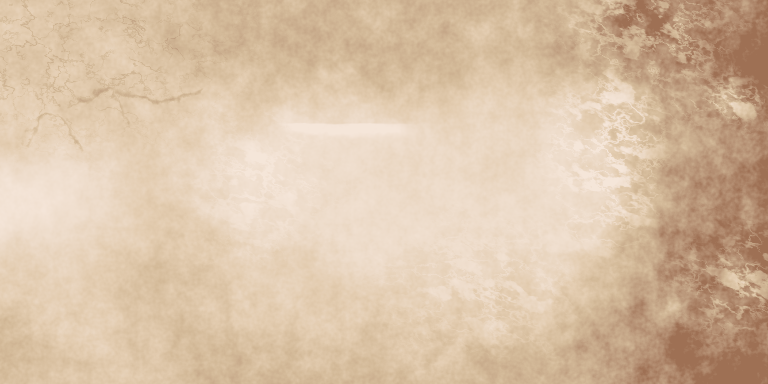
Give the GLSL for this background, as a WebGL 2 fragment shader.

```glsl
#version 300 es
precision highp float;

uniform vec2 u_resolution;
out vec4 fragColor;

// Plaster tones, from bleached to rust
const int TONES = 7;
const vec3 PALETTE[TONES] = vec3[TONES](
  vec3(0.96, 0.90, 0.85), vec3(0.93, 0.86, 0.79), vec3(0.89, 0.80, 0.69),
  vec3(0.83, 0.73, 0.60), vec3(0.77, 0.65, 0.53), vec3(0.70, 0.55, 0.44),
  vec3(0.62, 0.44, 0.33));

// Soft spots: centre, radii; a positive strength darkens
const int SPOTS = 11;
const vec4 SPOT[SPOTS] = vec4[SPOTS](
  vec4(1.08, 0.48, 0.60, 0.33), vec4(0.06, 0.46, 0.26, 0.17),
  vec4(0.69, 0.54, 0.15, 0.13), vec4(1.53, 0.51, 0.14, 0.19),
  vec4(0.96, 0.64, 0.22, 0.06), vec4(0.95, 0.83, 0.26, 0.10),
  vec4(0.50, 0.30, 0.15, 0.10), vec4(1.62, 0.95, 0.16, 0.14),
  vec4(1.68, 0.16, 0.25, 0.28), vec4(0.03, 0.10, 0.10, 0.18),
  vec4(1.95, 0.48, 0.16, 0.26));
const float STRENGTH[SPOTS] = float[SPOTS](
  -1.25, -1.9, -0.75, -0.9, -0.35, 0.5, 0.6, 0.7, 0.6, 0.6, 0.6);

// Zones of pale scratches: centre, radii
const int ZONES = 6;
const vec4 ZONE[ZONES] = vec4[ZONES](
  vec4(1.69, 0.93, 0.21, 0.13), vec4(1.90, 0.74, 0.13, 0.06),
  vec4(1.58, 0.62, 0.13, 0.22), vec4(1.22, 0.24, 0.20, 0.16),
  vec4(1.93, 0.27, 0.14, 0.13), vec4(0.68, 0.52, 0.16, 0.17));

// Main crack: start and end of each limb
const int LIMBS = 8;
const vec4 LIMB[LIMBS] = vec4[LIMBS](
  vec4(0.18, 0.74, 0.26, 0.766), vec4(0.26, 0.766, 0.34, 0.75),
  vec4(0.34, 0.75, 0.43, 0.745), vec4(0.43, 0.745, 0.52, 0.757),
  vec4(0.29, 0.76, 0.34, 0.68), vec4(0.07, 0.635, 0.125, 0.70),
  vec4(0.125, 0.70, 0.16, 0.68), vec4(0.16, 0.68, 0.21, 0.615));

const float BASE_TONE = 2.25;
const float RUST_DEPTH = 3.1;
const float MOTTLE = 1.3;
const float STAIN = 0.9;
const float GRAIN = 0.95;
const float SPECKLE = 0.4;
const float SCRATCH_LIFT = 2.8;
const float CRACK_DEPTH = 1.8;
const vec4 STREAK = vec4(0.72, 1.12, 0.635, 0.680); // left, right, bottom, top
const mat2 SLANT = mat2(0.94, 0.34, -0.34, 0.94);

vec2 gradient(vec2 cell) {
  vec3 h = fract(cell.xyx * vec3(0.1031, 0.1030, 0.0973));
  h += dot(h, h.yzx + 33.33);
  float angle = 6.2832 * fract((h.x + h.y) * h.z);
  return vec2(cos(angle), sin(angle));
}

float noise(vec2 p) {
  vec2 i = floor(p), f = fract(p);
  vec2 u = f * f * f * (f * (f * 6.0 - 15.0) + 10.0);
  vec2 e = vec2(1.0, 0.0);
  float low = mix(dot(gradient(i), f), dot(gradient(i + e), f - e), u.x);
  float high = mix(dot(gradient(i + e.yx), f - e.yx), dot(gradient(i + 1.0), f - 1.0), u.x);
  return mix(low, high, u.y);
}

float fbm(vec2 p) {
  float sum = 0.0, gain = 0.6;
  for (int i = 0; i < 5; i++) {
    sum += gain * noise(p);
    p = mat2(1.6, 1.2, -1.2, 1.6) * p + 7.3;
    gain *= 0.55;
  }
  return sum;
}

float blob(vec2 p, vec4 spot) {
  vec2 q = (p - spot.xy) / spot.zw;
  return exp(-dot(q, q));
}

// Thin broken lines along the zero set of the noise
float veins(vec2 p, float width) {
  float line = 1.0 - smoothstep(0.0, width, abs(fbm(p)));
  return line * smoothstep(-0.2, 0.15, noise(p * 0.8 + 31.0));
}

float segmentDistance(vec2 p, vec4 s) {
  vec2 d = s.zw - s.xy, q = p - s.xy;
  return length(q - d * clamp(dot(q, d) / dot(d, d), 0.0, 1.0));
}

void main() {
  vec2 p = gl_FragCoord.xy / u_resolution.y;
  p.x *= 2.0 * u_resolution.y / u_resolution.x;
  vec2 warp = vec2(fbm(p * 7.0), fbm(p * 7.0 + 19.0));
  vec2 slanted = SLANT * p;
  float cloud = fbm(p * 4.0 + 3.0);
  float stain = fbm(p * 10.0 + 0.6 * warp + 27.0);
  float fine = fbm(p * 28.0 + 11.0);

  // Broad light and shade
  float inward = smoothstep(0.15, 0.7, p.x);
  float tone = BASE_TONE + 0.95 * smoothstep(0.62, 1.0, p.y) * inward
             + 0.9 * smoothstep(0.32, 0.0, p.y) * inward;
  float rust = smoothstep(1.42, 2.02, p.x + 0.16 * cloud + 0.12 * stain);
  tone += RUST_DEPTH * rust;
  for (int i = 0; i < SPOTS; i++) tone += STRENGTH[i] * blob(p + 0.08 * warp, SPOT[i]);

  // Stains and grain, rougher where the plaster is darker
  float rough = clamp(0.25 + 0.27 * tone, 0.5, 1.5);
  tone += rough * (MOTTLE * cloud + STAIN * stain + GRAIN * fine + SPECKLE * noise(p * 100.0));
  tone += 0.2 * noise(p * vec2(40.0, 6.0)) + 0.35 * rust * noise(slanted * vec2(60.0, 14.0));

  // Pale scratches
  float zone = 0.0;
  for (int i = 0; i < ZONES; i++) zone = max(zone, blob(p + 0.08 * warp, ZONE[i]));
  float scratches = max(veins(slanted * vec2(7.0, 12.0) + 5.0, 0.07), 0.8 * veins(slanted * vec2(15.0, 24.0), 0.09));
  scratches = max(scratches, smoothstep(0.06, 0.22, fbm(slanted * vec2(10.0, 17.0) + 43.0)));
  tone -= SCRATCH_LIFT * zone * scratches * (0.3 + 0.7 * smoothstep(1.2, 1.75, p.x));

  // Pale streak with a crisp upper edge
  vec2 s = p + vec2(0.02, 0.008) * warp.yx;
  float streak = smoothstep(STREAK.x, STREAK.x + 0.06, s.x) * smoothstep(STREAK.y, STREAK.y - 0.14, s.x)
               * smoothstep(STREAK.z, STREAK.z + 0.025, s.y + 0.02 * stain)
               * smoothstep(STREAK.w, STREAK.w - 0.006, s.y);
  tone -= 1.3 * streak * (0.9 + fine);

  // Branching crack and the hairlines around it
  float crack = 1.0;
  vec2 bent = p + 0.04 * warp + 0.02 * vec2(fine, stain);
  for (int i = 0; i < LIMBS; i++) crack = min(crack, segmentDistance(bent, LIMB[i]));
  float ragged = 0.006 + 0.02 * max(stain + fine, 0.0);
  float hairlines = max(veins(slanted * vec2(8.0, 13.0) + 60.0, 0.045), 0.7 * veins(p * vec2(16.0, 20.0) + 9.0, 0.06));
  hairlines *= min(1.0, 1.4 * blob(p, vec4(0.16, 0.88, 0.36, 0.20)));
  tone += CRACK_DEPTH * max((0.65 + fine) * (1.0 - smoothstep(0.0, ragged, crack)), 0.65 * hairlines);

  // Tone to colour
  vec3 color = PALETTE[0];
  for (int i = 1; i < TONES; i++) color = mix(color, PALETTE[i], clamp(tone - float(i - 1), 0.0, 1.0));
  fragColor = vec4(color, 1.0);
}
```
